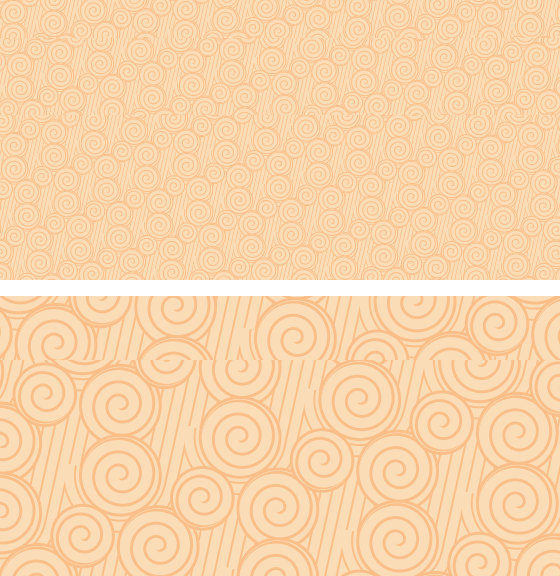
Top: the whole. Bottom: its middle third, enlarged.
A Shadertoy shader for this pattern:

```glsl
const float TAU = 6.2831853;

// Distance to the arm of an even spiral that fades into its rim
float spiralArm(vec2 q, float radius, float pitch) {
    float r = length(q);
    float turn = atan(q.y, q.x) / TAU;
    float arm = abs(fract(r / pitch - turn) - 0.5) * pitch;
    return max(arm, max(0.07 - r, r - radius + 0.05));
}

// Draws a scroll over the lines: its inside hides whatever lies behind
float coverScroll(float lines, vec2 q, float radius, float pitch) {
    float edge = length(q) - radius;
    if (edge > 0.0) return min(lines, edge);
    return min(-edge, spiralArm(q, radius, pitch));
}

// Distance to the closest line of the scroll pattern
float scrollLines(vec2 p) {
    mat2 lattice = mat2(1.71, 0.54, -0.54, 2.02);
    vec2 base = round(inverse(lattice) * p);
    vec2 along = normalize(vec2(0.22, 1.0));
    float flow = 9.0;

    // Slanted streams that bend around the lower scrolls
    for (int j = -2; j <= 2; j++)
    for (int i = -2; i <= 2; i++) {
        vec2 lower = p - lattice * (base + vec2(i, j)) + vec2(0.0, 1.0);
        float rise = dot(lower, along);
        float side = dot(lower, vec2(along.y, -along.x));
        float reach = rise < 0.0 ? length(lower) : side;
        if (reach > 0.0 && rise < 1.9) flow = min(flow, reach);
    }
    float lines = abs(fract((flow - 0.57) / 0.16) - 0.5) * 0.16 + 0.007;

    // Layers from back to front: upper, lower and small scrolls
    for (int layer = 0; layer < 3; layer++)
    for (int j = -1; j <= 1; j++)
    for (int i = -1; i <= 1; i++) {
        vec2 q = p - lattice * (base + vec2(i, j));
        if (layer == 0) lines = coverScroll(lines, q, 0.57, 0.19);
        if (layer == 1) lines = coverScroll(lines, q + vec2(0.0, 1.0), 0.57, 0.19);
        if (layer == 2) lines = coverScroll(lines, q + vec2(1.08, -0.15), 0.44, 0.18);
    }
    return lines;
}

void mainImage(out vec4 fragColor, in vec2 fragCoord) {
    // Twelve scroll spacings fill the canvas height
    float pixel = 12.0 / iResolution.y;
    vec2 p = fragCoord * pixel;

    // Horizontal seams where the pattern jumps
    vec2 origin = vec2(9.72, 6.44);
    if (p.y > 7.09) origin = vec2(9.97, 9.87);
    if (p.y > 10.37) origin = vec2(11.94, 10.66);

    float ink = clamp(0.5 + (0.021 - scrollLines(p - origin)) / pixel, 0.0, 1.0);
    vec3 color = mix(vec3(0.98, 0.865, 0.715), vec3(0.98, 0.745, 0.535), ink);
    fragColor = vec4(color, 1.0);
}
```
